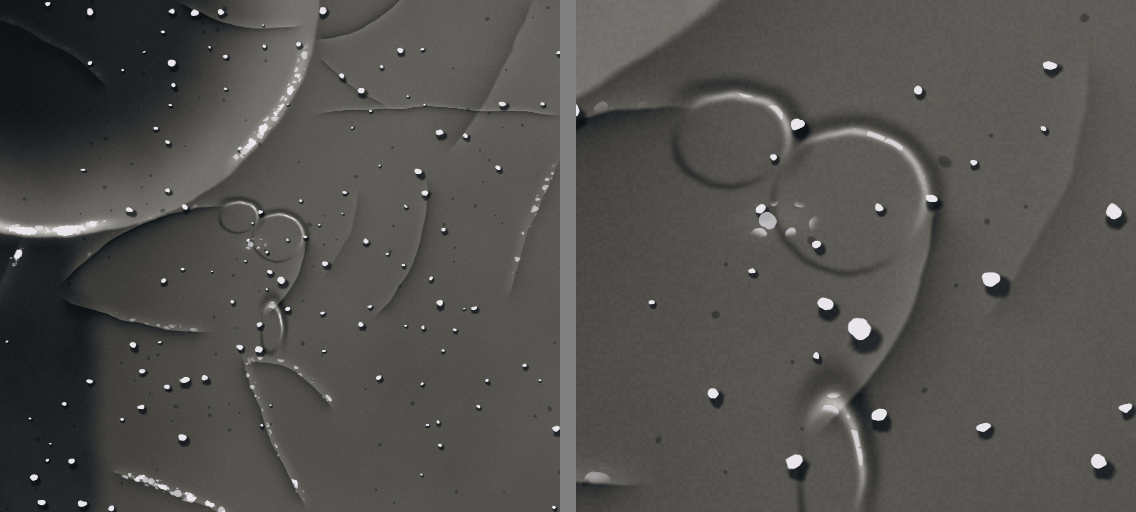
Left: the whole. Right: its middle third, enlarged.
Give the GLSL for this texture, as a WebGL 2 fragment shader.

```glsl
#version 300 es
precision highp float;
// Wet grey clay: a dark scooped hollow, crisp folds, open curls and clustered glints.
uniform vec2 u_resolution;
out vec4 fragColor;

float relief = 0.0; // light and shade added by folds
float gloss = 0.0;  // where wet highlights gather

vec2 hash2(vec2 p) {
  vec3 q = fract(p.xyx * vec3(0.1031, 0.103, 0.0973));
  q += dot(q, q.yzx + 33.33);
  return fract((q.xx + q.yz) * q.zy);
}

// Layered sines, each octave turned and bent by the last
float swell(vec2 p) {
  float sum = 0.0, amp = 0.5;
  for (int i = 0; i < 5; i++) {
    sum += amp * sin(p.x + 1.3 * sin(p.y * 0.8)) * cos(p.y + 0.7 * sin(p.x));
    p = mat2(1.5, 1.1, -1.1, 1.5) * p + 2.3;
    amp *= 0.55;
  }
  return sum;
}

// Cellular flecks: x = bright glint, y = shadow under it
vec2 flecks(vec2 p, float scale, float chance, float size) {
  vec2 cell = floor(p * scale), result = vec2(0.0);
  float blur = 0.8 * scale / u_resolution.y;
  for (int j = -1; j <= 1; j++)
    for (int i = -1; i <= 1; i++) {
      vec2 id = cell + vec2(i, j), rnd = hash2(id + 71.0);
      if (rnd.x > chance * (1.0 + 1.6 * swell(id * 7.0 / scale))) continue;
      vec2 d = p * scale - id - 0.15 - 0.7 * hash2(id);
      float r = size * (0.35 + 0.9 * rnd.y * rnd.y);
      float light = 1.0 - smoothstep(r - blur, r + blur, length(d * vec2(1.0, 1.3)));
      float shade = 1.0 - smoothstep(r * 0.9, r * 1.5 + blur, length(d + vec2(-0.5, 0.9) * r));
      result = max(result, vec2(light, shade));
    }
  return result;
}

// Bent crease from a to b: crisp step, thin lit lip on its left, soft shade on its right
void fold(vec2 p, vec2 a, vec2 b, float bend, float width, float depth, float wet) {
  vec2 along = b - a;
  float t = dot(p - a, along) / dot(along, along);
  float d = (along.x * (p.y - a.y) - along.y * (p.x - a.x)) / length(along);
  d = (d - bend * 4.0 * t * (1.0 - t)) / width;
  float taper = smoothstep(0.0, 0.15, t) * (1.0 - smoothstep(0.85, 1.0, t));
  float lip = smoothstep(-0.12, 0.12, d);
  relief += taper * depth * mix(-exp(min(d, 0.0) * 1.1), 0.5 * exp(-max(d, 0.0) * 1.5), lip);
  gloss += taper * wet * exp(-1.6 * (d - 0.4) * (d - 0.4));
}

// Open curl: thin bright arc at the upper right, faint dark foot
void curl(vec2 p, vec2 center, vec2 radius) {
  vec2 q = (p - center) / radius;
  float d = (length(q) - 1.0) * min(radius.x, radius.y) / 0.0026;
  float lit = dot(normalize(q + 0.0001), vec2(0.6, 0.8));
  relief += exp(-d * d) * (0.3 * smoothstep(-0.1, 0.9, lit) - 0.12 * smoothstep(0.0, 0.9, -lit));
  relief -= 0.12 * exp(-0.25 * (d - 3.0) * (d - 3.0)) * smoothstep(-0.4, 0.8, lit);
  gloss += 0.55 * exp(-d * d) * smoothstep(0.3, 0.9, lit);
}

void main() {
  vec2 uv = gl_FragCoord.xy / u_resolution.y;
  vec2 p = uv + 0.007 * vec2(swell(uv * 17.0), swell(uv.yx * 19.0 + 4.0));
  float tone = 0.328 + 0.035 * swell(uv * 5.0) + 0.035 * smoothstep(0.4, 1.0, uv.y);
  tone -= 0.09 * (1.0 - smoothstep(0.15, 0.55, p.x));

  // Dark slope at the lower left
  float edge = p.x + 0.045 * smoothstep(0.38, 0.45, p.y);
  float slope = (1.0 - smoothstep(0.16, 0.22, edge)) * (1.0 - smoothstep(0.51, 0.55, p.y));
  tone = mix(tone, 0.13 + 0.035 * swell(uv * 9.0), slope);

  // Scooped hollow with a pale wet rim
  float bowl = length((p - vec2(0.1, 1.014)) / vec2(0.525, 0.475));
  float wall = mix(0.13, 0.44, smoothstep(0.48, 0.96, bowl + 0.07 * swell(uv * 5.0)));
  wall -= 0.05 * (1.0 - smoothstep(0.0, 0.3, p.x));
  tone = mix(tone, wall, 1.0 - smoothstep(0.995, 1.01, bowl));
  float rim = exp(-pow((bowl - 0.975) / 0.022, 2.0));
  float left = 1.0 - smoothstep(0.17, 0.27, p.x);
  float rimWet = smoothstep(0.43, 0.48, p.x) * (1.0 - smoothstep(0.86, 0.95, p.y)) + 1.3 * left;
  gloss += rim * rimWet * 0.75;
  relief += (0.1 + 0.14 * left) * rim * rimWet;
  relief -= 0.07 * smoothstep(0.995, 1.01, bowl) * exp(-max(bowl - 1.0, 0.0) * 14.0);

  // Long seams and finger marks
  fold(p, vec2(0.60, 0.775), vec2(1.12, 0.77), 0.018, 0.007, 0.16, 0.3);
  fold(p, vec2(0.62, 0.89), vec2(0.76, 0.79), -0.006, 0.008, 0.1, 0.0);
  fold(p, vec2(1.05, 1.02), vec2(0.87, 0.69), 0.015, 0.03, 0.08, 0.0);
  fold(p, vec2(0.72, 0.37), vec2(0.835, 0.66), -0.035, 0.016, 0.12, 0.0);
  fold(p, vec2(0.62, 0.45), vec2(0.70, 0.64), -0.02, 0.02, 0.05, 0.0);
  fold(p, vec2(0.34, 1.0), vec2(0.60, 0.95), -0.025, 0.013, 0.16, 0.25);
  fold(p, vec2(0.80, 1.02), vec2(0.61, 0.92), 0.025, 0.014, 0.14, 0.0);
  fold(p, vec2(-0.03, 0.97), vec2(0.22, 0.82), 0.02, 0.014, 0.09, 0.3);
  fold(p, vec2(0.11, 0.42), vec2(0.42, 0.35), -0.015, 0.013, 0.17, 0.4);
  fold(p, vec2(0.11, 0.43), vec2(0.46, 0.60), 0.045, 0.013, 0.15, 0.35);
  fold(p, vec2(0.47, 0.32), vec2(0.60, 0.0), -0.012, 0.012, 0.14, 0.6);
  fold(p, vec2(0.47, 0.30), vec2(0.66, 0.19), 0.028, 0.014, 0.14, 0.5);
  fold(p, vec2(0.52, 0.38), vec2(0.60, 0.54), -0.018, 0.016, 0.15, 0.2);
  fold(p, vec2(0.99, 0.41), vec2(1.10, 0.70), 0.01, 0.012, 0.07, 0.5);
  fold(p, vec2(0.20, 0.08), vec2(0.48, -0.03), 0.012, 0.014, 0.12, 0.75);
  fold(p, vec2(0.04, 0.54), vec2(-0.02, 0.40), 0.0, 0.018, 0.04, 0.55);

  // Open curls and the wet patch between them
  curl(p, vec2(0.465, 0.577), vec2(0.038, 0.029));
  curl(p, vec2(0.543, 0.535), vec2(0.050, 0.046));
  curl(p, vec2(0.532, 0.357), vec2(0.020, 0.046));
  gloss += 0.8 * exp(-pow(length((p - vec2(0.497, 0.525)) / vec2(0.027, 0.012)), 2.0));

  // Clumped wet shine, loose bubbles and small pits
  float clump = gloss * (0.62 + 0.9 * swell(uv * 75.0) + 0.4 * swell(uv * 23.0));
  vec2 ragged = p + 0.0025 * vec2(swell(uv * 110.0), swell(uv.yx * 120.0));
  vec2 bubbles = flecks(ragged, 26.0, 0.15, 0.17);
  float sparkle = flecks(ragged, 70.0, 0.6, 0.5).x * smoothstep(0.25, 0.5, gloss);
  tone += relief + 0.06 * gloss;
  tone *= 1.0 - 0.6 * bubbles.y - 0.3 * flecks(p + 9.1, 40.0, 0.06, 0.1).y;
  tone += 0.022 * (hash2(floor(uv * 468.0)).x - 0.5);
  tone = max(tone, 0.07);

  vec3 cool = vec3(-0.012, 0.005, 0.015), warm = vec3(0.01, 0.002, -0.016);
  vec3 color = tone + mix(cool, warm, smoothstep(0.13, 0.27, tone));
  float shine = max(max(smoothstep(0.45, 0.62, clump), 0.7 * sparkle), bubbles.x);
  fragColor = vec4(mix(color, vec3(0.91, 0.90, 0.92), shine), 1.0);
}
```
